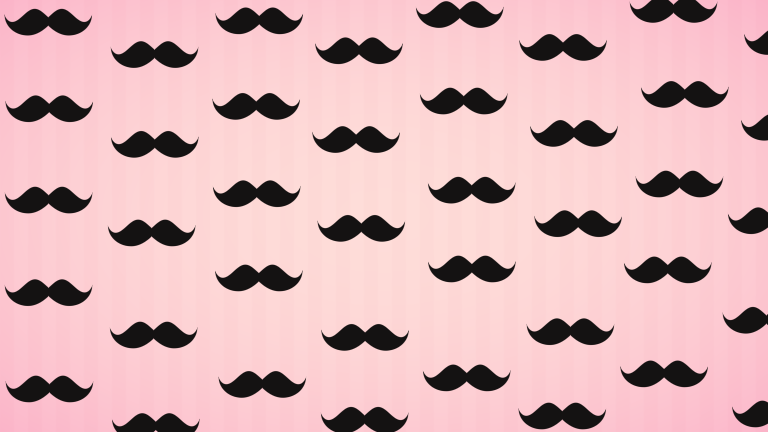
Give the GLSL for this pattern, as a Shadertoy shader.

```glsl
// Black moustaches in staggered, loosely hand-placed columns on a pink backdrop.
// Each moustache is a mirrored curve pair (cosine top, parabola-and-ellipse bottom);
// the backdrop is an elliptical gradient with faint vertical stripes.

const int COLUMNS = 8;
const int ROWS = 5;

// Lengths are fractions of the canvas height; rows are measured from the top.
const float HALF_WIDTH = 0.101;
const float FIRST_X = 0.1157;
const float COLUMN_PITCH = 0.2407;
const float FIRST_Y = 0.0394;
const float ROW_PITCH = 0.1944;
const float ROW_GROWTH = 0.0042;   // rows open up towards the bottom
const float STAGGER = 0.4;         // odd columns drop by this share of a row
const float TILT = 0.0053;         // rows climb slightly to the right
const float SWAY = 0.0037;         // sideways drift, growing to the right
const float SPREAD = 0.032;        // extra stagger in the fourth row
const float JITTER = 0.004;
const float STRIPE_PERIOD = 0.0648;
const float STRIPE_STRENGTH = 0.006;

const vec3 INK = vec3(0.08, 0.07, 0.07);
const vec3 PINK_CENTRE = vec3(0.995, 0.86, 0.845);
const vec3 PINK_CORNER = vec3(0.985, 0.71, 0.79);

const float PI = 3.14159265;

vec2 hash2(vec2 cell) {
    vec2 h = vec2(dot(cell, vec2(127.1, 311.7)), dot(cell, vec2(269.5, 183.3)));
    return fract(sin(h) * 43758.5);
}

// Top outline: a hump, a dip, and a lifted tip at u = 1
float topEdge(float u) {
    return 0.1525 + 0.1525 * cos(PI * (u - 0.31) / 0.53) + 0.09 * pow(u, 16.0);
}

// Approximate signed distance; the half width is 1
float moustache(vec2 p) {
    float u = abs(p.x);
    float v = p.y;
    float uTop = min(u, 1.0);
    float slope = (topEdge(uTop + 0.01) - topEdge(uTop)) / 0.01;
    float above = (v - topEdge(uTop)) / sqrt(1.0 + slope * slope);

    float below;
    if (u < 0.47) {
        // Inner underside rises to the central notch
        float k = 1.0 - u / 0.47;
        below = (-0.305 + 0.225 * k * k - v) / sqrt(1.0 + 0.916 * k * k);
    } else {
        // Outer underside curls up into the tip
        vec2 q = vec2((u - 0.47) / 0.53, (v - 0.168) / 0.473);
        below = 0.5 * (length(q) - 1.0);
    }
    return max(above, below);
}

vec2 moustacheCentre(float column, float row) {
    float odd = mod(column, 2.0);
    float t = row + STAGGER * odd;
    vec2 centre = vec2(FIRST_X + COLUMN_PITCH * column,
                       FIRST_Y + ROW_PITCH * t + ROW_GROWTH * t * t);

    // Slow wave sideways, overall tilt, and a wider stagger in the fourth row
    centre.x += SWAY * column * cos(1.26 * (row - 0.4 - 0.75 * (7.0 - column)));
    centre.y += TILT * (3.0 - column);
    float fourthRow = exp(-4.0 * (row - 3.0) * (row - 3.0));
    centre.y += SPREAD * fourthRow * (2.0 * odd - 1.0) * sin(PI * column / 8.0);

    centre += JITTER * (2.0 * hash2(vec2(column, row)) - 1.0);
    return vec2(centre.x, 1.0 - centre.y);
}

vec3 backdrop(vec2 p, float aspect, float pixel) {
    vec2 fromCentre = 2.0 * p / vec2(aspect, 1.0) - 1.0;
    vec3 color = mix(PINK_CENTRE, PINK_CORNER, 0.5 * dot(fromCentre, fromCentre));

    // Alternate bands of equal width with softened borders
    float band = abs(fract(p.x / STRIPE_PERIOD - 0.25) - 0.5) - 0.25;
    float soft = pixel / STRIPE_PERIOD;
    float stripe = smoothstep(-soft, soft, band);
    return color + STRIPE_STRENGTH * (1.0 - 2.0 * stripe) * vec3(0.2, 1.0, 0.8);
}

void mainImage(out vec4 fragColor, in vec2 fragCoord) {
    float pixel = 1.0 / iResolution.y;
    vec2 p = fragCoord * pixel;

    // Nearest moustache
    float d = 1.0;
    for (int column = 0; column < COLUMNS; column++) {
        for (int row = 0; row < ROWS; row++) {
            vec2 centre = moustacheCentre(float(column), float(row));
            d = min(d, HALF_WIDTH * moustache((p - centre) / HALF_WIDTH));
        }
    }

    vec3 color = backdrop(p, iResolution.x / iResolution.y, pixel);
    float coverage = 1.0 - smoothstep(-0.7 * pixel, 0.7 * pixel, d);
    fragColor = vec4(mix(color, INK, coverage), 1.0);
}
```
